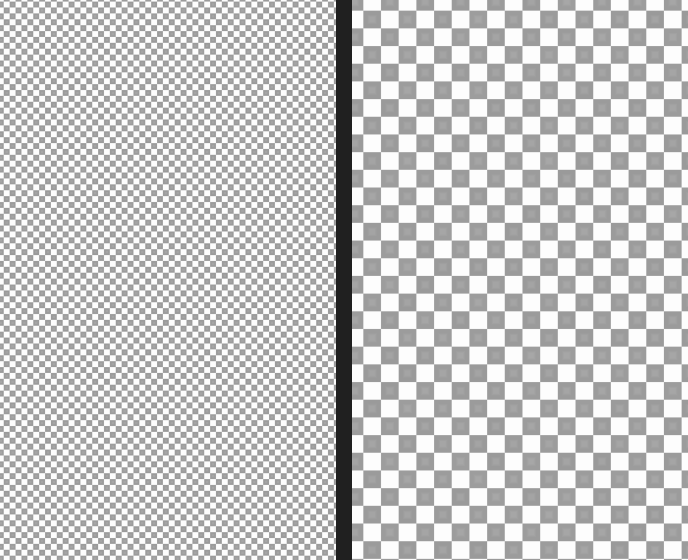
Left: the whole. Right: its middle third, enlarged.
Write a WebGL 1 fragment shader that draws this pattern.

```glsl
precision highp float;
// Fine grey and white checkerboard with softly darkened rims on the grey squares.

uniform vec2 u_resolution;

#define CELLS_DOWN 95.0           // squares along the canvas height
#define OFFSET vec2(0.64, 0.27)   // first grid corner from the top left, in cells
#define LIGHT 0.992               // white squares
#define DARK_CORE 0.648           // middle of the grey squares
#define DARK_RIM 0.61             // border of the grey squares
#define RIM_WIDTH 0.30            // border width, in cells
#define TINT_VARIATION 0.012      // tone difference between grey squares
#define EDGE_SOFTNESS 1.1         // edge blend, in pixels

float hash(vec2 p) {
  return fract(sin(dot(p, vec2(127.1, 311.7))) * 43758.5453);
}

// Distance to the nearest grid line on each axis, in cells.
vec2 gridDistance(vec2 p) {
  return 0.5 - abs(fract(p) - 0.5);
}

// Smoothed square wave on each axis: +1 in even cells, -1 in odd cells.
vec2 squareWave(vec2 p, float blend) {
  vec2 side = 1.0 - 2.0 * mod(floor(p), 2.0);
  return side * clamp(gridDistance(p) / (0.5 * blend), 0.0, 1.0);
}

void main() {
  // Square cells, counted rightwards and downwards from the top left.
  vec2 fromTop = vec2(gl_FragCoord.x, u_resolution.y - gl_FragCoord.y);
  float cellsPerPixel = CELLS_DOWN / u_resolution.y;
  vec2 p = fromTop * cellsPerPixel - OFFSET;

  // Alternating squares with smooth edges.
  vec2 wave = squareWave(p, EDGE_SOFTNESS * cellsPerPixel);
  float whiteness = 0.5 + 0.5 * wave.x * wave.y;

  // Grey tone: lighter core, darker rim and a slight change per square.
  vec2 d = gridDistance(p);
  float core = smoothstep(RIM_WIDTH - 0.1, RIM_WIDTH + 0.1, min(d.x, d.y));
  float grey = mix(DARK_RIM, DARK_CORE, core);
  grey += TINT_VARIATION * (hash(floor(p)) - 0.5);

  gl_FragColor = vec4(vec3(mix(grey, LIGHT, whiteness)), 1.0);
}
```
